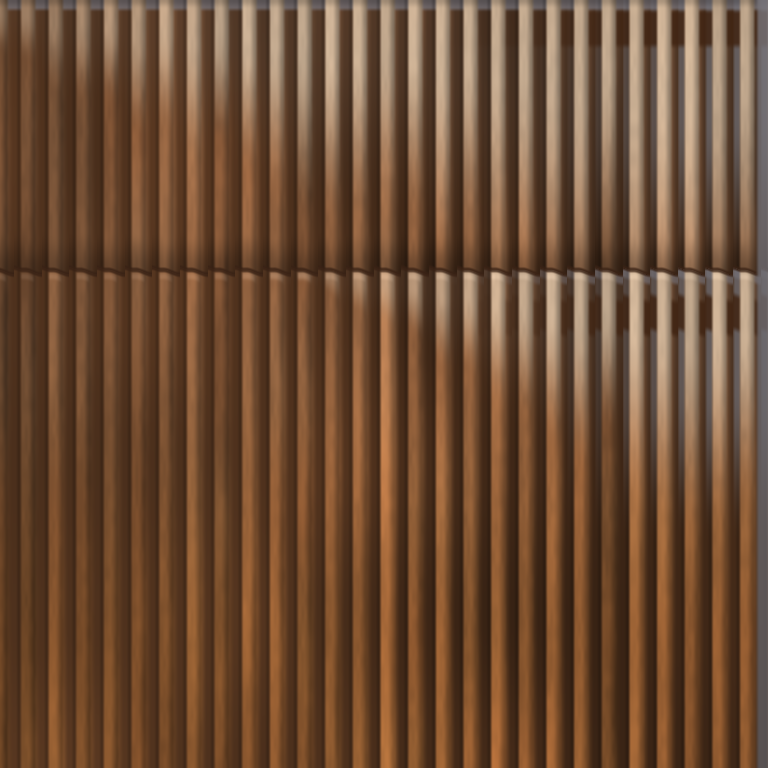
Write a Shadertoy shader that draws this texture.

```glsl
float hash(vec2 p) {
    p = fract(p * vec2(0.1031, 0.1137));
    p += dot(p, p.yx + 33.33);
    return fract((p.x + p.y) * p.x * 47.3);
}

float noise(vec2 p) {
    vec2 i = floor(p), f = fract(p);
    f = f * f * (3.0 - 2.0 * f);
    return mix(mix(hash(i), hash(i + vec2(1, 0)), f.x),
               mix(hash(i + vec2(0, 1)), hash(i + vec2(1, 1)), f.x), f.y);
}

// Soft-edged interval from a to b
float band(float a, float b, float soft, float x) {
    return smoothstep(a - soft, a + soft, x) * (1.0 - smoothstep(b - soft, b + soft, x));
}

void mainImage(out vec4 fragColor, in vec2 fragCoord) {
    vec2 uv = fragCoord / iResolution.xy;
    float u = uv.x * 27.77 - 0.51;
    float slat = floor(u), f = fract(u);
    float soft = max(0.07, 0.8 * fwidth(u));
    float px = 1.0 / iResolution.y;

    // Two stacked panels; the joint steps down across each slat
    float joint = 0.6485 - 0.006 * smoothstep(0.4, 1.0, f) + 0.003 * (1.0 - smoothstep(0.0, 0.3, f));
    float upper = smoothstep(-px, px, uv.y - joint);
    float depth = mix(joint, 1.0, upper) - uv.y;
    float row = step(0.5, upper);
    float tone = hash(vec2(slat + 7.0, row + 3.0));
    float slatTone = hash(vec2(slat + 31.0, 11.0));

    // Wood: large stains, streaks and fine grain
    float stain = noise(vec2(uv.x * 9.0, uv.y * 5.0) + 20.0);
    float streak = noise(vec2(u * 3.0 + 60.0, uv.y * 9.0 + slat * 5.3));
    float grain = noise(vec2(u * 9.0 + 90.0, uv.y * 55.0 + slat * 3.7));
    float shade = 0.82 + 0.14 * tone + 0.18 * slatTone + 0.22 * (stain - 0.5)
                + 0.16 * (streak - 0.5) + 0.08 * (grain - 0.5);
    shade += 0.16 * exp(-pow((slat - 13.0) * 1.6, 2.0));
    shade -= 0.14 * exp(-pow((slat - 10.6) * 0.7, 2.0));
    vec3 wood = mix(vec3(0.53, 0.34, 0.18), vec3(0.53, 0.37, 0.25), smoothstep(0.1, 0.65, uv.y));
    wood = mix(wood, vec3(0.52, 0.30, 0.16), 0.4 * noise(vec2(slat * 0.7 + 5.0, uv.y * 6.0)));
    wood *= shade * mix(0.9, 1.08, smoothstep(0.0, 0.6, uv.x));

    // Sheen below each panel top, reaching lower to the right
    float reach = mix(max(0.015, 0.56 * (uv.x - 0.38)), 0.07 + 0.40 * uv.x, upper);
    reach *= 0.85 + 0.3 * slatTone;
    float sheen = 1.0 - smoothstep(0.25 * reach, 1.1 * reach, depth);
    sheen *= mix(smoothstep(0.2, 0.75, uv.x), 0.5 + 0.5 * smoothstep(0.0, 0.35, uv.x), upper);
    vec3 glossy = vec3(0.76, 0.67, 0.57) * (0.93 + 0.12 * tone + 0.05 * (grain - 0.5));
    vec3 face = mix(wood, glossy, 0.92 * sheen);
    face *= 1.06 - 0.34 * smoothstep(0.48, 0.76, f);

    // Shadowed groove, with the slat's side wall fading into it
    float wall = (1.0 - smoothstep(0.74, 0.98, f)) * step(0.5, f);
    vec3 groove = mix(vec3(0.25, 0.155, 0.09), wood * 0.72, wall * 0.75);
    groove *= 0.85 + 0.3 * stain;
    groove += 0.07 * (1.0 - smoothstep(0.2, 0.7, uv.x)) * vec3(1.0, 0.65, 0.4);
    groove = mix(groove, vec3(0.40, 0.33, 0.28), 0.25 * sheen);

    // Cool backing seen through the grooves on the right
    float lit = smoothstep(0.66, 0.95, uv.x) * band(0.02, 0.26, 0.07, f);
    lit *= 1.0 - smoothstep(0.15, 0.36, depth);
    float rail = band(mix(0.035, 0.014, upper), mix(0.08, 0.06, upper), 0.005, depth);
    float gap = smoothstep(0.55, 0.85, uv.x);
    vec3 backing = vec3(0.43, 0.42, 0.44);
    groove = mix(groove, backing, 0.75 * lit);
    groove = mix(groove, vec3(0.25, 0.14, 0.07), 0.85 * rail * gap);
    float ledge = 1.0 - smoothstep(0.009, 0.016, depth);
    groove = mix(groove, vec3(0.46, 0.45, 0.48), ledge * mix(gap * 0.6, 0.75, upper));

    vec3 col = mix(groove, face, band(0.25, 0.77, soft, f));
    col *= 1.0 - 0.2 * band(0.12, 0.22, soft, f) * (1.0 - lit);

    // Joint shadow, lower lip and bright cut edge
    float d = uv.y - joint;
    col *= 1.0 - 0.22 * smoothstep(0.0, 0.001, d) * (1.0 - smoothstep(0.002, 0.05, d));
    col = mix(col, vec3(0.22, 0.13, 0.08), 0.8 * (1.0 - smoothstep(0.001, 0.0035 + px, abs(d))));
    col += 0.06 * band(-0.012, -0.005, 0.003, d) * band(0.25, 0.7, soft, f);

    // Top cap shadow and exposed strip at the right end
    col *= 1.0 - 0.18 * smoothstep(0.988, 1.0, uv.y);
    float end = smoothstep(0.983, 0.989, uv.x);
    col = mix(col, backing * mix(0.85, 1.1, uv.y), 0.8 * end);
    fragColor = vec4(clamp(col, 0.0, 1.0), 1.0);
}
```
